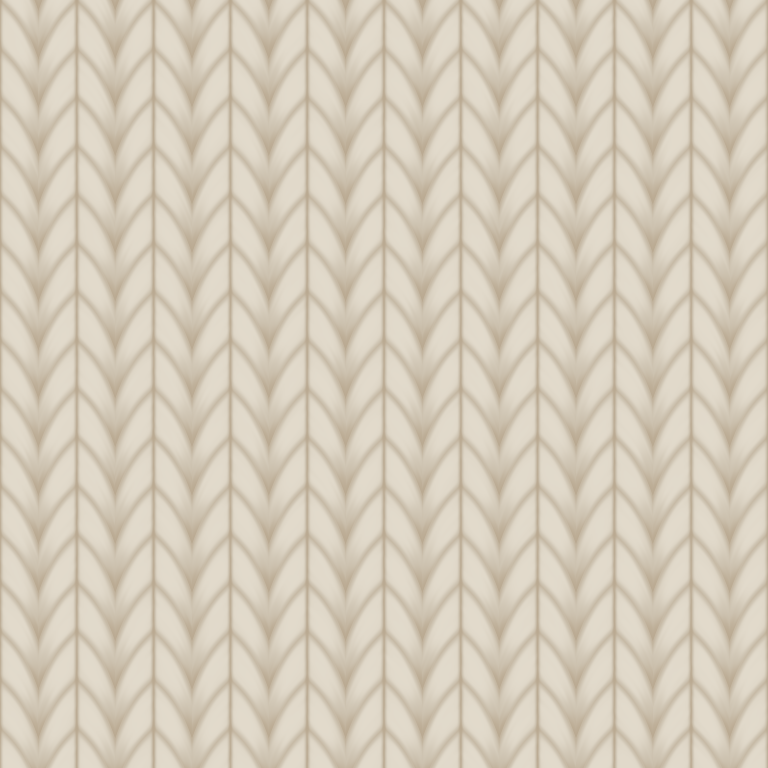
Reproduce this pattern procedurally as a Shadertoy shader.

```glsl
float hash(vec2 p) {
    return fract(sin(dot(p, vec2(127.1, 311.7))) * 43758.5);
}

float valueNoise(vec2 p) {
    vec2 cell = floor(p), f = fract(p);
    f = f * f * (3.0 - 2.0 * f);
    return mix(mix(hash(cell), hash(cell + vec2(1, 0)), f.x),
               mix(hash(cell + vec2(0, 1)), hash(cell + vec2(1, 1)), f.x), f.y);
}

void mainImage(out vec4 fragColor, in vec2 fragCoord) {
    vec2 uv = fragCoord / iResolution.y;

    // Mirrored column: 0 at the outer seam, 1 at the centre of the V
    float column = uv.x * 10.0;
    float side = fract(column) - 0.5;
    float inward = 1.0 - 2.0 * abs(side);

    // Each stitch drops ever more steeply towards the centre
    float drop = 0.75 * inward + 0.5 * inward * inward * inward;
    float band = uv.y * 15.83 - 0.82 + drop;
    float across = fract(band);
    vec2 stitchId = vec2(floor(column) * 2.0 + step(0.0, side), floor(band));

    // Distance to the slanted seam, in half column widths
    float slope = 1.263 * (0.75 + 1.5 * inward * inward);
    float seamDist = min(across, 1.0 - across) * 1.263 / sqrt(1.0 + slope * slope);

    // Seam, outer groove, centre groove and the wedge above each V
    float seam = 0.42 * exp(-pow(seamDist / 0.09, 2.0)) + 0.22 * exp(-seamDist / 0.13);
    float groove = 0.62 * exp(-pow(inward / 0.055, 2.0)) + 0.22 * exp(-inward / 0.12);
    float centre = 1.0 - inward;
    float centreLine = 0.3 * exp(-centre / 0.09);
    float wedge = 0.75 * exp(-pow(centre / 0.27, 2.0))
                * smoothstep(0.0, 0.08, across) * smoothstep(0.95, 0.05, across);
    float shade = 1.0 - (1.0 - seam) * (1.0 - groove) * (1.0 - centreLine) * (1.0 - wedge);

    // Faint fibres running along the stitch
    float fibre = valueNoise(vec2(across * 8.0, inward * 3.0) + stitchId * 17.0) - 0.5;
    shade += 0.09 * fibre * smoothstep(0.0, 0.15, seamDist);

    vec3 yarn = mix(vec3(0.885, 0.855, 0.797), vec3(0.81, 0.77, 0.70), smoothstep(0.0, 0.5, shade));
    yarn = mix(yarn, vec3(0.725, 0.66, 0.565), smoothstep(0.4, 1.0, shade));
    fragColor = vec4(yarn, 1.0);
}
```
